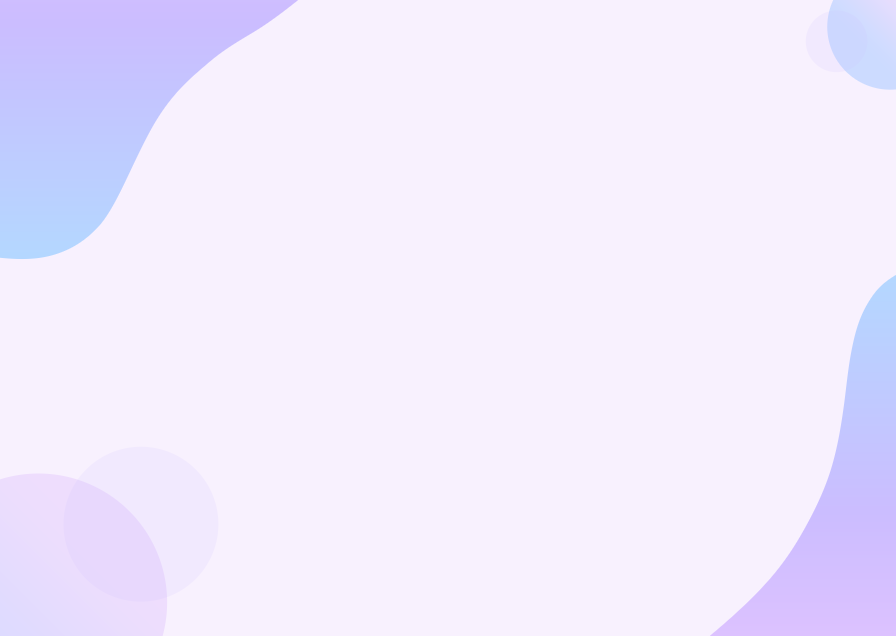
This background is drawn by a Shadertoy shader. Its source:

```glsl
// Pale lilac backdrop with two gradient waves in opposite corners and translucent discs.

// Lengths are in canvas heights.
const vec3 PAPER      = vec3(0.973, 0.945, 0.996);
const vec3 WAVE_BLUE  = vec3(0.705, 0.845, 1.000);
const vec3 WAVE_VIOLET = vec3(0.797, 0.740, 1.000);
const vec3 WAVE_PINK  = vec3(0.862, 0.760, 1.000);
const vec3 DISC_PINK  = vec3(0.932, 0.868, 0.992);
const vec3 DISC_LILAC = vec3(0.866, 0.856, 1.000);
const vec3 DISC_BLUE  = vec3(0.800, 0.860, 1.000);

const float VEIL_ALPHA  = 0.15;
const float VIOLET_SPAN = 0.374;  // from the blue crest to violet
const float PINK_SPAN   = 0.19;   // from violet to pink
const float LEFT_CREST  = 0.593;
const float RIGHT_CREST = 0.568;

// Discs: centre, radius. Those at the right measure x from the right edge.
const vec3 LOW_DISC  = vec3(0.0604, 0.0531, 0.2024);
const vec3 LOW_VEIL  = vec3(0.2216, 0.1758, 0.1218);
const vec3 HIGH_DISC = vec3(0.0092, 0.9579, 0.0989);
const vec3 HIGH_VEIL = vec3(0.0934, 0.9350, 0.0485);

// Wave edges as knots: position, value, slope.
const int KNOTS = 8;
const vec3 LEFT_EDGE[KNOTS] = vec3[KNOTS](
    vec3(0.0000, 0.5947, -0.10), vec3(0.0916, 0.6016, 0.35),
    vec3(0.1557, 0.6447, 1.10),  vec3(0.1978, 0.7161, 2.10),
    vec3(0.2473, 0.8132, 1.60),  vec3(0.3297, 0.9029, 0.85),
    vec3(0.3974, 0.9487, 0.60),  vec3(0.4689, 1.0000, 0.80));
const vec3 RIGHT_EDGE[KNOTS] = vec3[KNOTS](
    vec3(0.0000, 0.2930, -1.20), vec3(0.0842, 0.2033, -0.90),
    vec3(0.1575, 0.1502, -0.58), vec3(0.2674, 0.1007, -0.29),
    vec3(0.3590, 0.0824, -0.14), vec3(0.4505, 0.0696, -0.20),
    vec3(0.5238, 0.0440, -0.60), vec3(0.5678, 0.0000, -1.70));

// Cubic Hermite curve through the knots, straight beyond the ends.
float edgeCurve(vec3 knots[KNOTS], float x) {
    vec3 first = knots[0];
    vec3 last = knots[KNOTS - 1];
    if (x <= first.x) return first.y + first.z * (x - first.x);
    for (int i = 1; i < KNOTS; i++) {
        vec3 a = knots[i - 1];
        vec3 b = knots[i];
        if (x <= b.x) {
            float span = b.x - a.x;
            float t = (x - a.x) / span;
            float s = 1.0 - t;
            return s * s * ((1.0 + 2.0 * t) * a.y + t * span * a.z)
                 + t * t * ((1.0 + 2.0 * s) * b.y - s * span * b.z);
        }
    }
    return last.y + last.z * (x - last.x);
}

// Antialiased coverage of the region where the field is negative.
float coverage(float field) {
    float pixel = length(vec2(dFdx(field), dFdy(field)));
    return clamp(0.5 - field / max(pixel, 1e-6), 0.0, 1.0);
}

float discCoverage(vec2 p, vec3 disc) {
    return coverage(length(p - disc.xy) - disc.z);
}

vec3 waveColor(float depth) {
    vec3 color = mix(WAVE_BLUE, WAVE_VIOLET, clamp(depth / VIOLET_SPAN, 0.0, 1.0));
    return mix(color, WAVE_PINK, clamp((depth - VIOLET_SPAN) / PINK_SPAN, 0.0, 1.0));
}

// Diagonal tint; the axis points to the pink side.
vec3 discColor(vec2 p, vec3 disc, vec2 axis, vec3 lowColor) {
    float along = dot(p - disc.xy, axis) / disc.z;
    return mix(lowColor, DISC_PINK, smoothstep(-0.6, 0.7, along));
}

void mainImage(out vec4 fragColor, in vec2 fragCoord) {
    vec2 p = fragCoord / iResolution.y;
    vec2 q = vec2(iResolution.x / iResolution.y - p.x, p.y);
    vec3 color = PAPER;

    // Corner waves
    float leftField = edgeCurve(LEFT_EDGE, p.x) - p.y;
    float rightField = q.x - edgeCurve(RIGHT_EDGE, q.y);
    color = mix(color, waveColor(p.y - LEFT_CREST), coverage(leftField));
    color = mix(color, waveColor(RIGHT_CREST - p.y), coverage(rightField));

    // Tinted discs
    vec2 diagonal = vec2(0.707);
    vec3 lowTint = discColor(p, LOW_DISC, diagonal, DISC_LILAC);
    vec3 highTint = discColor(q, HIGH_DISC, diagonal * vec2(-1.0, 1.0), DISC_BLUE);
    color = mix(color, lowTint, discCoverage(p, LOW_DISC));
    color = mix(color, highTint, discCoverage(q, HIGH_DISC));

    // Thin violet veils over them
    color = mix(color, WAVE_VIOLET, VEIL_ALPHA * discCoverage(p, LOW_VEIL));
    color = mix(color, WAVE_VIOLET, VEIL_ALPHA * discCoverage(q, HIGH_VEIL));

    fragColor = vec4(color, 1.0);
}
```
